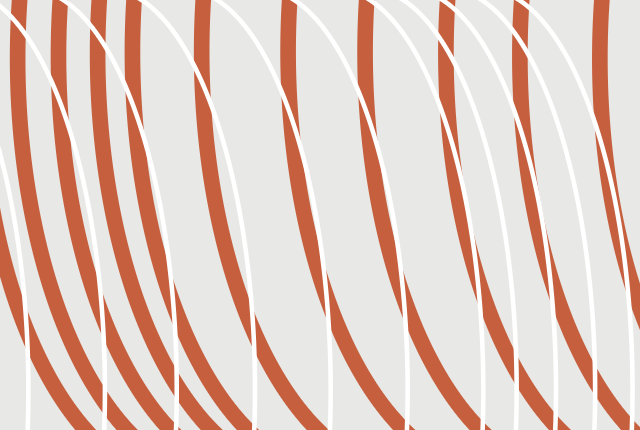
A Shadertoy shader for this pattern:

```glsl
// Two families of sweeping lines on pale grey: broad rust bands that swing
// right as they fall, and thin white lines that bend the opposite way.
// Each family repeats one elliptic arc at uneven horizontal steps.

const int COUNT = 11;

// Horizontal positions of the arc apexes, in canvas heights.
const float BAND_X[COUNT] = float[](-0.048, 0.041, 0.136, 0.227, 0.308, 0.469,
                                    0.670, 0.849, 1.037, 1.209, 1.395);
const float LINE_X[COUNT] = float[](0.066, 0.244, 0.411, 0.593, 0.769, 0.948,
                                    1.124, 1.2015, 1.293, 1.384, 1.471);

// Distance to the side of an ellipse whose vertical tangent is at apex.
// A negative radii.x makes the arc bulge to the right.
float arcDistance(vec2 p, vec2 apex, vec2 radii) {
    float t = (p.y - apex.y) / radii.y;
    float root = sqrt(max(1.0 - t * t, 0.01));
    float curveX = apex.x + radii.x * (1.0 - root);
    float slope = radii.x * t / (radii.y * root);
    return abs(p.x - curveX) / sqrt(1.0 + slope * slope);
}

// Antialiased coverage of a stroke.
float stroke(float dist, float halfWidth, float pixel) {
    return clamp(0.5 + (halfWidth - dist) / pixel, 0.0, 1.0);
}

void mainImage(out vec4 fragColor, in vec2 fragCoord) {
    vec2 p = fragCoord / iResolution.y;
    float pixel = 1.0 / iResolution.y;

    float bandDist = 10.0;
    float lineDist = 10.0;
    for (int i = 0; i < COUNT; i++) {
        // The outer bands hang slightly lower than the middle ones.
        float k = float(i) - 5.5;
        vec2 bandApex = vec2(BAND_X[i], 0.88 - 0.0008 * k * k);
        bandDist = min(bandDist, arcDistance(p, bandApex, vec2(0.475, 0.975)));
        lineDist = min(lineDist, arcDistance(p, vec2(LINE_X[i], 0.093), vec2(-0.343, 0.932)));
    }

    // White lines lie over the rust bands.
    vec3 color = vec3(0.91, 0.91, 0.902);
    color = mix(color, vec3(0.776, 0.373, 0.239), stroke(bandDist, 0.0182, pixel));
    color = mix(color, vec3(1.0), stroke(lineDist, 0.0053, pixel));
    fragColor = vec4(color, 1.0);
}
```
